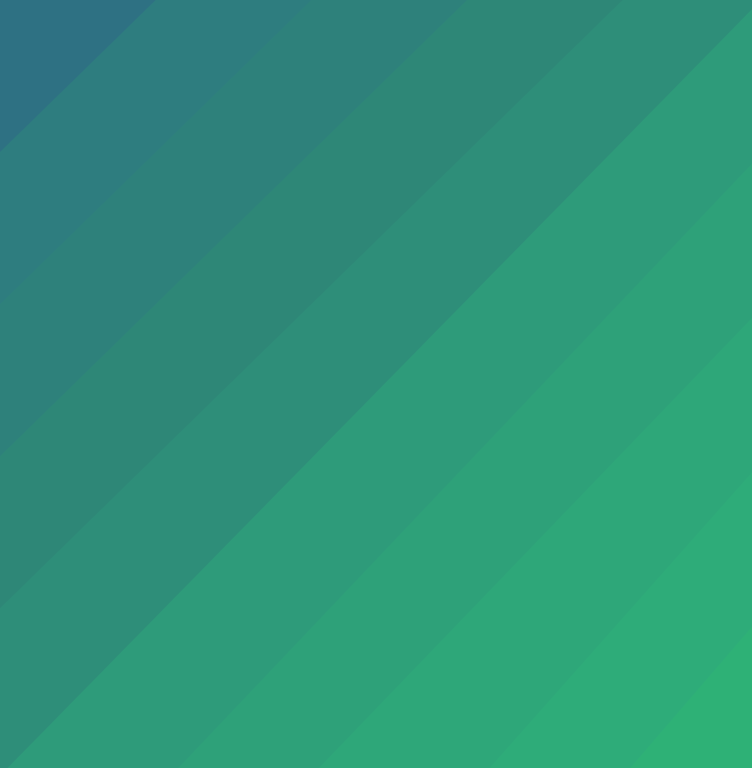
Give the GLSL for this background, as a Shadertoy shader.

```glsl
#define UPPER_STEP vec2(0.207, 0.198)
#define LOWER_STEP vec2(0.207, 0.201)
#define LOWER_INSET vec2(0.045, 0.017)
#define EVEN_SHIFT 0.02
#define UPPER_EDGES 4
#define LOWER_EDGES 5

// Stripe colours from the top left corner to the bottom right one
const vec3 STRIPES[10] = vec3[10](
    vec3(0.18, 0.445, 0.512), vec3(0.18, 0.490, 0.498),
    vec3(0.18, 0.506, 0.484), vec3(0.18, 0.530, 0.467),
    vec3(0.18, 0.557, 0.474), vec3(0.18, 0.608, 0.478),
    vec3(0.18, 0.631, 0.475), vec3(0.18, 0.655, 0.475),
    vec3(0.18, 0.675, 0.475), vec3(0.18, 0.694, 0.463));

// Signed distance to the line cutting a corner at the given leg lengths
float cornerCut(vec2 fromCorner, vec2 legs) {
    vec2 normal = 1.0 / legs;
    return (dot(fromCorner, normal) - 1.0) / length(normal);
}

// Coverage beyond an edge, softened over one pixel
float beyond(float distance) {
    return clamp(distance * iResolution.y + 0.5, 0.0, 1.0);
}

void mainImage(out vec4 fragColor, in vec2 fragCoord) {
    vec2 canvas = iResolution.xy / iResolution.y;
    vec2 point = fragCoord / iResolution.y;
    vec2 fromTopLeft = vec2(point.x, canvas.y - point.y);
    vec2 fromBottomRight = vec2(canvas.x - point.x, point.y);
    vec3 color = STRIPES[0];

    // Evenly spaced edges around the top left corner
    for (int i = 1; i <= UPPER_EDGES; i++) {
        vec2 legs = float(i) * UPPER_STEP * canvas;
        color = mix(color, STRIPES[i], beyond(cornerCut(fromTopLeft, legs)));
    }

    // Slightly uneven edges around the bottom right corner
    for (int j = LOWER_EDGES; j >= 1; j--) {
        vec2 legs = float(j) * LOWER_STEP - LOWER_INSET;
        if (j % 2 == 0) legs.x -= EVEN_SHIFT;
        float outside = beyond(cornerCut(fromBottomRight, legs * canvas));
        color = mix(STRIPES[10 - j], color, outside);
    }

    fragColor = vec4(color, 1.0);
}
```
